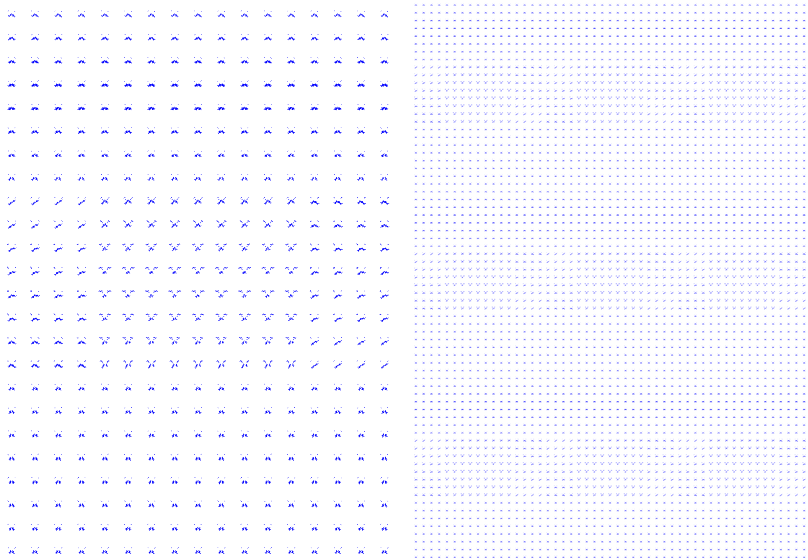
Left: one tile. Right: repeated 3 by 3.
Give the GLSL for this pattern, as a WebGL 2 fragment shader.

```glsl
#version 300 es
precision highp float;
// Grid of tiny blue two-legged figures whose pose changes from row to row.

uniform vec2 u_resolution;
out vec4 fragColor;

const vec2 REPEATS = vec2(17.0, 24.0);      // figures across and down
const float CELL = 32.0;                    // figure units per cell
const vec2 FIGURE_CENTER = vec2(0.5, 0.375);
const float SIDE_LEFT = 4.0;                // columns before the middle block
const float SIDE_RIGHT = 13.0;              // first column after it
const float FRAMES = 8.0;                   // rows in one motion
const float WING_HEIGHT = 4.7;
const float WING_WIDTH = 0.42;
const float SPECK_WIDTH = 0.4;
const float TOE_WIDTH = 0.3;
const float ROUGHNESS = 0.42;
const float SOFTNESS = 1.6;                 // edge width in figure units
const vec3 PAPER = vec3(1.0);
const vec3 INK = vec3(0.03, 0.03, 1.0);

// Three key poses per motion: crouch, flap, lean, stand.
// Left foot xy, right foot xy
const vec4 FEET[12] = vec4[12](
  vec4(-3.6, -2.5, 3.8, -3.0), vec4(-4.0, -2.2, 4.0, -2.0), vec4(-3.4, -3.2, 2.8, -3.0),
  vec4(-4.0, -4.0, 3.5, -2.6), vec4(-1.8, -3.6, 0.8, -2.8), vec4(-3.3, -4.5, 2.9, -2.5),
  vec4(-3.6, -4.8, 4.0, 0.8), vec4(-4.0, -5.0, 5.0, -2.0), vec4(-4.0, -3.2, 5.0, -4.0),
  vec4(-2.5, -3.0, 2.9, -3.0), vec4(-2.5, -3.2, 2.7, -3.0), vec4(-2.5, -3.0, 2.6, -3.2));
// Hip xy, half gap between the legs, half width of a leg
const vec4 HIPS[12] = vec4[12](
  vec4(0.2, 1.0, 0.0, 0.55), vec4(0.0, 0.4, 0.2, 1.15), vec4(0.0, 0.6, 1.2, 0.65),
  vec4(0.2, 1.8, 0.1, 0.6), vec4(-0.6, -0.2, 0.1, 0.5), vec4(0.6, 0.4, 1.6, 0.6),
  vec4(0.4, -1.2, 0.3, 0.6), vec4(0.0, -0.8, 0.0, 0.65), vec4(-0.8, 0.4, 0.0, 0.75),
  vec4(0.0, 0.7, 1.2, 0.75), vec4(0.0, 0.7, 1.3, 0.8), vec4(0.0, 0.7, 1.2, 0.75));
// Left wing length, right wing length, spread, tilt
const vec4 WINGS[12] = vec4[12](
  vec4(0.2, 0.2, 4.5, 0.0), vec4(0.2, 0.2, 4.5, 0.0), vec4(0.2, 0.2, 4.5, 0.0),
  vec4(0.7, 0.8, 4.9, 0.3), vec4(4.6, 5.0, 6.1, 0.05), vec4(2.5, 2.3, 4.7, -0.2),
  vec4(0.3, 0.3, 5.0, 0.0), vec4(2.0, 0.4, 5.2, -1.0), vec4(0.8, 1.2, 5.0, -0.4),
  vec4(0.2, 0.2, 4.5, 0.0), vec4(0.3, 0.3, 4.6, 0.0), vec4(0.3, 0.3, 4.6, 0.0));

// Distance to a stroke that swells at its middle by the factor bulge
float stroke(vec2 p, vec2 a, vec2 b, float halfWidth, float bulge) {
  vec2 ab = b - a;
  float h = clamp(dot(p - a, ab) / max(dot(ab, ab), 1e-4), 0.0, 1.0);
  return length(p - a - ab * h) - halfWidth * (1.0 + bulge * (4.0 * h * (1.0 - h) - 0.5));
}

// Distance to a wing centred on c
float wing(vec2 p, vec2 c, float span, float tilt) {
  vec2 arm = 0.5 * span * normalize(vec2(1.0, tilt));
  float halfWidth = WING_WIDTH * mix(0.7, 1.2, smoothstep(0.2, 2.0, span));
  return stroke(p, c - arm, c + arm, halfWidth, 0.5);
}

// Distance to a leg with a short toe pointing outward
float leg(vec2 p, vec2 hip, vec2 foot, float halfWidth, float side) {
  float toe = stroke(p, foot, foot + vec2(0.9 * side, 0.8), TOE_WIDTH, 0.0);
  return min(stroke(p, hip, foot, halfWidth, 1.0), toe);
}

float figure(vec2 p, vec4 feet, vec4 hip, vec4 wings) {
  vec2 gap = vec2(hip.z, 0.0);
  float d = leg(p, hip.xy - gap, feet.xy, hip.w, -1.0);
  d = min(d, leg(p, hip.xy + gap, feet.zw, hip.w, 1.0));
  d = min(d, wing(p, vec2(-wings.z, WING_HEIGHT), wings.x, wings.w));
  return min(d, wing(p, vec2(wings.z, WING_HEIGHT), wings.y, wings.w));
}

void main() {
  vec2 grid = gl_FragCoord.xy / u_resolution * REPEATS;
  vec2 cell = floor(grid);
  vec2 p = (fract(grid) - FIGURE_CENTER) * CELL;
  float row = REPEATS.y - 1.0 - cell.y;

  // Choose the motion and frame; the right block plays backwards
  float band = floor(row / FRAMES);
  float frame = row - band * FRAMES;
  bool leftSide = cell.x < SIDE_LEFT;
  bool rightSide = cell.x >= SIDE_RIGHT;
  int motion = band < 0.5 ? 0 : band > 1.5 ? 3 : (leftSide || rightSide) ? 2 : 1;
  if (motion == 2 && rightSide) frame = FRAMES - 1.0 - frame;

  // Blend neighbouring key poses
  float t = 2.0 * frame / (FRAMES - 1.0);
  int key = motion * 3 + (t < 1.0 ? 0 : 1);
  float blend = t < 1.0 ? t : t - 1.0;
  vec4 feet = mix(FEET[key], FEET[key + 1], blend);
  vec4 hip = mix(HIPS[key], HIPS[key + 1], blend);
  vec4 wings = mix(WINGS[key], WINGS[key + 1], blend);

  // Ragged outline, the same along each motion frame
  vec2 q = p + ROUGHNESS * sin(p.yx * vec2(2.1, 1.7) + frame * vec2(1.7, 2.9));
  float d = figure(q, feet, hip, wings);

  // Loose specks under the wings of the flapping figures
  if (motion == 1) {
    vec2 speck = vec2(abs(p.x) - 3.4, p.y - 2.2 - 0.4 * sin(frame * 2.1));
    d = min(d, length(speck) - SPECK_WIDTH);
  }

  // Soft ink edge, never narrower than a pixel
  float edge = max(SOFTNESS, CELL * REPEATS.y / u_resolution.y);
  float coverage = clamp(0.5 - d / edge, 0.0, 1.0);
  fragColor = vec4(mix(PAPER, INK, coverage), 1.0);
}
```
